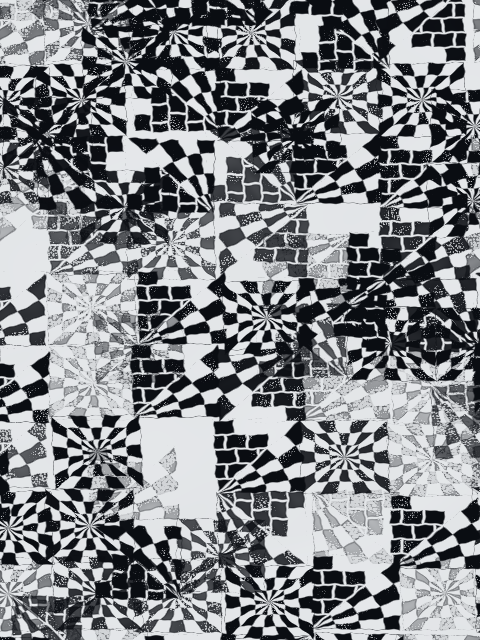
Give the GLSL for this pattern, as a Shadertoy shader.

```glsl
// Hand-printed patchwork: black block stamps in a loose grid, six across and nine down.
// Two carved designs, a checkered burst and a brick-and-fan block, are turned, shifted
// and overprinted; layered sines and cellular noise give uneven, speckled ink.

const vec3 PAPER = vec3(0.89, 0.90, 0.91);
const vec3 INK = vec3(0.04, 0.05, 0.07);
const vec2 GRID = vec2(5.6, 9.0);

float hash(vec2 p) {
    vec3 v = fract(p.xyx * vec3(0.1031, 0.1030, 0.0973));
    v += dot(v, v.yzx + 33.33);
    return fract((v.x + v.y) * v.z);
}

vec2 hash2(vec2 p) {
    return vec2(hash(p), hash(p + 47.3));
}

// Distance to the nearest random point
float cellular(vec2 p) {
    vec2 id = floor(p), f = fract(p);
    float nearest = 2.0;
    for (int y = -1; y <= 1; y++)
    for (int x = -1; x <= 1; x++) {
        vec2 o = vec2(x, y);
        nearest = min(nearest, length(o + hash2(id + o) - f));
    }
    return nearest;
}

float waves(vec2 p) {
    float a = sin(p.x + 1.7 * sin(p.y * 0.8)) * sin(p.y * 1.1 + sin(p.x * 1.3));
    float b = sin(p.x * 2.7 - p.y * 1.9 + 2.0 * sin(p.y * 1.6));
    return 0.5 + 0.32 * a + 0.18 * b;
}

vec2 rotate(vec2 p, float angle) {
    float c = cos(angle), s = sin(angle);
    return vec2(c * p.x - s * p.y, s * p.x + c * p.y);
}

// Shape distances are positive inside the inked area
float checker(vec2 cell, vec2 size) {
    vec2 edge = (0.5 - abs(fract(cell) - 0.5)) * size;
    float d = min(edge.x, edge.y);
    return mix(-d, d, mod(floor(cell.x) + floor(cell.y), 2.0));
}

// Square rings cut by rays from the centre
float burst(vec2 q) {
    q += 0.0001;
    float m = max(abs(q.x), abs(q.y));
    bool wide = abs(q.x) > abs(q.y);
    float ray = wide ? q.y / q.x : -q.x / q.y;
    vec2 cell = vec2((ray + 1.0) * 2.5 + (wide ? 0.0 : 5.0), m * 6.0);
    return checker(cell, vec2(m / 2.5, 1.0 / 6.0)) - 0.003;
}

float bricks(vec2 q) {
    vec2 count = vec2(4.0, 5.0);
    vec2 g = (q + 0.5) * count;
    g.x += 0.5 * mod(floor(g.y), 2.0);
    vec2 edge = (0.43 - abs(fract(g) - 0.5)) / count;
    return hash(floor(g) + 5.0) < 0.12 ? -0.05 : min(edge.x, edge.y);
}

// Bricks above the diagonal, a checkered fan below it
float brickFan(vec2 q) {
    float diagonal = (q.y - q.x) * 0.707;
    vec2 r = q + 0.5;
    float reach = length(r);
    vec2 cell = vec2(atan(r.y, r.x + 0.0001) * 5.1, reach * 3.6);
    float fan = checker(cell, vec2(reach / 5.1, 1.0 / 3.6));
    return max(min(bricks(q), diagonal - 0.015), min(fan, -diagonal - 0.015));
}

// Ink left by one stamp; load runs from dry (0) to fully inked (1)
float stamp(vec2 q, vec2 seed, float load, float pixel) {
    vec2 wobble = sin(q.yx * 19.0 + seed * 3.1) + 0.6 * sin(q.yx * 47.0 + seed);
    vec2 cut = q + 0.007 * wobble;
    float border = 0.5 - max(abs(cut.x), abs(cut.y));
    float d = hash(seed + 8.1) < 0.52 ? burst(cut) : brickFan(cut);
    d = min(d, border);
    float fill = clamp(0.5 + d / pixel, 0.0, 1.0);
    float patchy = waves(q * 6.0 + seed * 5.0);
    float dry = mix(0.85, 0.42, load) * smoothstep(0.35, 0.95, patchy + 0.3 * (1.0 - load));
    float grain = smoothstep(dry - 0.25, dry + 0.1, cellular(q * vec2(38.0, 30.0) + seed * 9.0) + 0.1);
    float rim = 1.0 - smoothstep(0.0, 0.025, d);
    float body = mix(0.3 + 0.35 * rim, 1.0, load) * mix(1.0, 0.75 + 0.5 * patchy, 1.0 - load);
    return fill * clamp(body, 0.0, 1.0) * mix(0.2, 1.0, grain);
}

// One grid of stamps; returns the bare paper left between them
float printLayer(vec2 p, float layer, float chance, float pixel) {
    float bare = 1.0;
    for (int y = -1; y <= 1; y++)
    for (int x = -1; x <= 1; x++) {
        vec2 id = floor(p) + vec2(x, y);
        vec2 seed = mod(id, 32.0) + 13.0 * layer + 3.0;
        if (hash(seed + 2.7) > chance) continue;
        vec2 q = p - id - 0.5 - 0.16 * (hash2(seed) - 0.5);
        q = rotate(q, 0.07 * (hash(seed + 6.4) - 0.5)) / 1.03;
        if (max(abs(q.x), abs(q.y)) > 0.53) continue;
        float quarter = floor(4.0 * hash(seed + 9.2));
        q = rotate(q, 1.570796 * quarter);
        float load = smoothstep(0.0, 0.6, hash(seed + 4.9));
        bare *= 1.0 - stamp(q, seed, load, pixel);
    }
    return bare;
}

void mainImage(out vec4 fragColor, in vec2 fragCoord) {
    vec2 uv = fragCoord / iResolution.xy;
    float pixel = 1.3 * GRID.y / iResolution.y;
    // Columns lean slightly, as the rows were aligned by eye
    vec2 p = uv * GRID + vec2(0.36 + 0.18 * uv.y, -0.1);
    float bare = printLayer(p, 0.0, 0.88, pixel);
    bare *= printLayer(p + vec2(0.5, 0.45), 1.0, 0.27, pixel);
    vec3 paper = PAPER * (0.995 + 0.015 * waves(p * 1.5));
    fragColor = vec4(mix(INK, paper, bare), 1.0);
}
```
